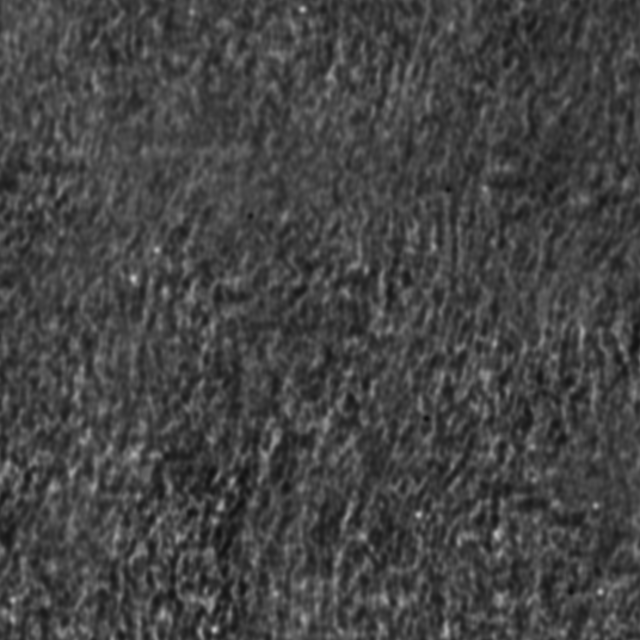
Give the GLSL for this texture, as a WebGL 2 fragment shader.

```glsl
#version 300 es
precision highp float;

#define BASE_TONE 0.258
#define LEAN 0.19
#define GRAIN_FREQ vec2(72.0, 40.0)
#define FINE_FREQ vec2(104.0, 78.0)
#define STREAK_FREQ vec2(42.0, 9.0)
#define GRAIN_AMOUNT 0.050
#define FINE_AMOUNT 0.032
#define STREAK_AMOUNT 0.027
#define PATCH_AMOUNT 0.012
#define BLADE_GRID vec2(7.0, 4.0)
#define BLADE_GLOW 0.13
#define SPECK_GRID 22.0

uniform vec2 u_resolution;
out vec4 fragColor;

vec2 hash22(vec2 p) {
    vec3 q = fract(p.xyx * vec3(0.1031, 0.1030, 0.0973));
    q += dot(q, q.yzx + 33.33);
    return fract((q.xx + q.yz) * q.zy);
}

float cornerSlope(vec2 cell, vec2 offset) {
    return dot(hash22(cell) * 2.0 - 1.0, offset);
}

// Gradient noise scaled to roughly unit deviation
float noise(vec2 p) {
    vec2 i = floor(p), f = p - i;
    vec2 s = f * f * (3.0 - 2.0 * f);
    vec2 e = vec2(1.0, 0.0);
    float low = mix(cornerSlope(i, f), cornerSlope(i + e, f - e), s.x);
    float high = mix(cornerSlope(i + e.yx, f - e.yx), cornerSlope(i + 1.0, f - 1.0), s.x);
    return 5.8 * mix(low, high, s.y);
}

// Long tapered stalks, one at most per cell
float blades(vec2 p) {
    vec2 home = floor(p * BLADE_GRID);
    float glow = 0.0;
    for (int y = -1; y <= 1; y++) {
        for (int x = -1; x <= 1; x++) {
            vec2 cell = home + vec2(x, y);
            vec2 place = hash22(cell + 17.0);
            vec2 kind = hash22(cell + 71.0);
            vec2 d = p - (cell + place) / BLADE_GRID;
            float halfLength = mix(0.04, 0.14, kind.y * kind.y);
            float along = d.y / halfLength;
            float tilt = (fract(kind.y * 7.0) - 0.6) * 0.3;
            float bend = 0.006 * along * along;
            float width = 0.0065 * (1.0 - 0.4 * along);
            float across = (d.x - tilt * d.y - bend) / max(width, 0.002);
            float body = exp(-across * across) * (1.0 - smoothstep(0.6, 1.0, abs(along)));
            float strength = smoothstep(0.45, 0.95, kind.x);
            glow = max(glow, body * strength);
        }
    }
    return glow;
}

// Small bright seeds, denser near the ground, and rare dark pits
float specks(vec2 p) {
    vec2 cell = floor(p * SPECK_GRID);
    vec2 kind = hash22(cell + 131.0);
    vec2 center = 0.3 + 0.4 * hash22(cell + 257.0);
    vec2 d = fract(p * SPECK_GRID) - center;
    float spot = exp(-dot(d, d) / 0.016);
    float density = mix(0.10, 0.025, smoothstep(0.1, 0.5, p.y));
    float seed = step(kind.x, density) * mix(0.15, 0.5, kind.y);
    float pit = step(0.992, kind.x) * 0.22;
    return spot * (seed - pit);
}

void main() {
    vec2 p = gl_FragCoord.xy / u_resolution.y;

    // Leaning, slightly wandering growth direction
    vec2 q = p;
    q.x -= LEAN * p.y + 0.012 * noise(p * 3.0 + 5.0);

    // Broad light and shade
    float shade = 0.035 * (0.5 - p.x) * smoothstep(0.1, 0.7, p.y);
    shade += PATCH_AMOUNT * (noise(q * vec2(5.0, 3.0) + 9.0) + 0.7 * noise(q * vec2(13.0, 7.0)));

    // Fibrous texture, harsher towards the ground
    float texture_ = GRAIN_AMOUNT * noise(q * GRAIN_FREQ);
    texture_ += FINE_AMOUNT * noise(p * FINE_FREQ + 40.0);
    texture_ += STREAK_AMOUNT * noise(q * STREAK_FREQ + 20.0);
    float contrast = mix(1.22, 0.84, smoothstep(0.0, 0.8, p.y));
    contrast *= 1.0 + 0.12 * noise(q * 6.0 + 60.0);
    texture_ *= contrast;
    texture_ += 1.5 * texture_ * texture_;

    float tone = BASE_TONE + shade + texture_;
    float stalk = blades(q);
    tone = mix(tone, BASE_TONE + BLADE_GLOW + 0.5 * texture_, 0.75 * stalk);
    tone += specks(p);

    fragColor = vec4(vec3(clamp(tone, 0.07, 0.9)), 1.0);
}
```
